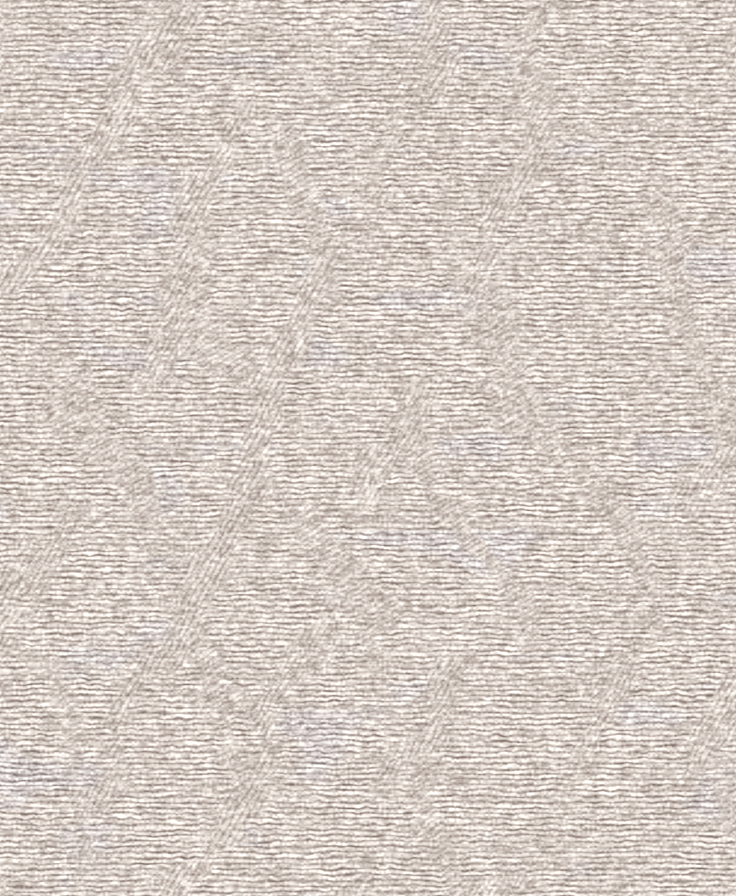
Write a WebGL 2 fragment shader that draws this texture.

```glsl
#version 300 es
precision highp float;
// Pale woven fabric: fine horizontal ribs crossed by faint diagonal bands of twill.

uniform vec2 u_resolution;
out vec4 fragColor;

const float TAU = 6.2831853;
const float RIBS = 160.0;          // ribs per canvas height
const vec3 SHADOW = vec3(0.60, 0.545, 0.515);
const vec3 LIGHT = vec3(0.98, 0.95, 0.92);
const vec3 COOL_TINT = vec3(-0.012, -0.004, 0.017);

float hash(vec2 cell) {
    vec3 q = fract(cell.xyx * vec3(0.1031, 0.1030, 0.0973));
    q += dot(q, q.yzx + 33.33);
    return fract((q.x + q.y) * q.z);
}

// Smooth value noise, centred on zero, range -0.5 to 0.5.
float noise(vec2 p) {
    vec2 cell = floor(p);
    vec2 f = fract(p);
    f = f * f * (3.0 - 2.0 * f);
    float low = mix(hash(cell), hash(cell + vec2(1, 0)), f.x);
    float high = mix(hash(cell + vec2(0, 1)), hash(cell + vec2(1, 1)), f.x);
    return mix(low, high, f.y) - 0.5;
}

float fbm(vec2 p) {
    float sum = 0.0;
    float weight = 0.6;
    for (int i = 0; i < 3; i++) {
        sum += weight * noise(p);
        p = p * 2.03 + 17.3;
        weight *= 0.55;
    }
    return sum;
}

// Parallel threads; the dark gaps are narrower than the bright crests.
float threads(vec2 p, vec2 normal, float count, float wander) {
    float wave = sin(TAU * (dot(p, normal) * count + wander));
    return wave - 0.32 * wave * wave + 0.16;
}

// Broken, wavering diagonal bands repeated across the cloth.
float diagonalBand(vec2 p, float slope, float spacing, float seed) {
    float across = p.x + slope * p.y + 0.14 * fbm(p * 4.5 + seed);
    float lane = across / spacing + seed;
    float dist = abs(fract(lane) - 0.5) * spacing;
    dist += 0.034 * noise(p * vec2(38.0, 60.0) + seed);
    float width = 0.020 + 0.022 * noise(p * 11.0 + seed * 3.0);
    float presence = smoothstep(-0.15, 0.12, noise(p * vec2(10.0, 7.0) + seed * 5.0));
    return presence * (1.0 - smoothstep(width - 0.010, width + 0.010, dist));
}

// Small irregularities of the yarn, from short dashes down to single fibres.
float yarnGrain(vec2 p) {
    float dashes = noise(p * vec2(125.0, 330.0) + 5.0);
    float fibres = noise(p * vec2(370.0, 420.0) + 71.0);
    return 0.19 * dashes + 0.21 * fibres;
}

void main() {
    vec2 p = gl_FragCoord.xy / u_resolution.y;

    // Horizontal ribs with uneven spacing and strength
    float wander = 0.40 * noise(p * vec2(24.0, 70.0)) + 0.45 * noise(p * vec2(110.0, 150.0) + 9.0);
    float strength = 0.122 + 0.11 * noise(p * vec2(30.0, 110.0) + 31.0);
    float weave = strength * threads(p, vec2(0, 1), RIBS, wander);

    // Steep twill in rising bands, shallow softer twill in falling bands
    float rising = diagonalBand(p, -0.48, 0.170, 2.3);
    float falling = diagonalBand(p, 0.50, 0.185, 6.7);
    float steep = 0.070 * threads(p, vec2(0.866, -0.5), 148.0, 0.9 * wander);
    float shallow = 0.060 * threads(p, vec2(-0.5, 0.866), 160.0, 1.2 * wander);
    weave = mix(weave, shallow, 0.85 * falling);
    weave = mix(weave, steep, 0.80 * rising);

    // Overall tone: weave, grain and slow shading
    float bands = max(rising, falling);
    float tone = 0.836 + weave + yarnGrain(p) + 0.012 * fbm(p * 5.0) - 0.006 * bands;
    vec3 colour = mix(SHADOW, LIGHT, (tone - 0.60) / 0.38);

    // Sparse cool patches, stretched along the ribs
    float patches = noise(p * vec2(11.0, 30.0) + 13.0) + 0.25 * noise(p * vec2(40.0, 90.0));
    colour += COOL_TINT * smoothstep(0.20, 0.38, patches) * (1.0 - bands);

    fragColor = vec4(clamp(colour, 0.0, 1.0), 1.0);
}
```
